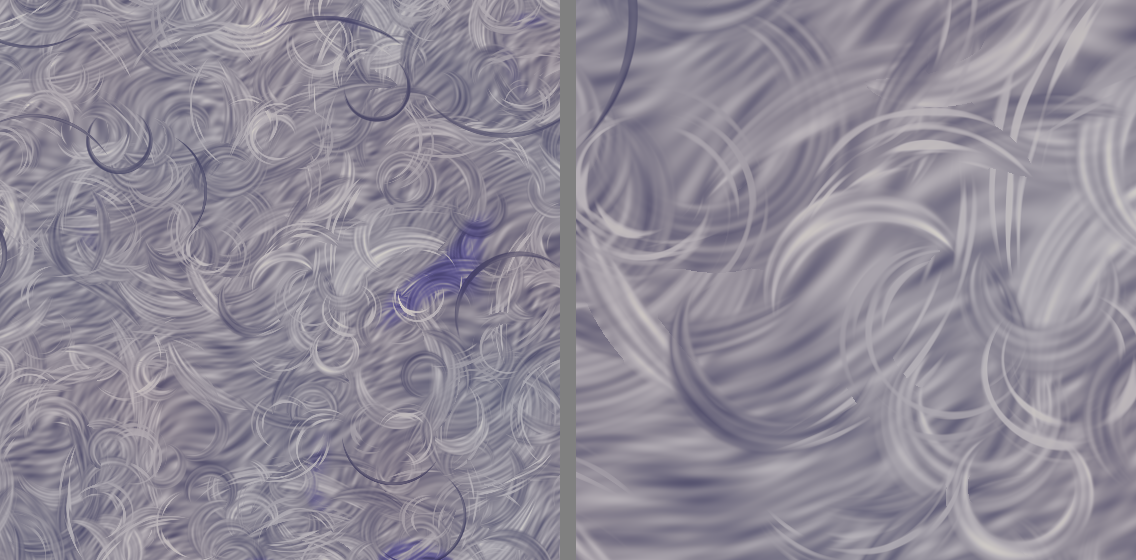
Left, the full canvas; right, a detail of the centre.
Write a three.js fragment shader that draws this texture.

```glsl
// Matted lilac-grey fur: a warped streaky undercoat under a few grids of curved,
// tapering tufts, each combed into fine hairs by gradient noise. All layers build
// up a single tone, which a colour ramp then turns into shadow, lilac and cream.

varying vec2 vUv;

const vec3 SHADOW = vec3(0.30, 0.29, 0.41);
const vec3 LILAC  = vec3(0.55, 0.53, 0.58);
const vec3 SILVER = vec3(0.71, 0.69, 0.715);
const vec3 CREAM  = vec3(0.84, 0.82, 0.79);
const vec3 VIOLET = vec3(0.37, 0.34, 0.60);

const int   LAYERS      = 7;      // four of tufts, two of wisps, one of dark strands
const float MID_TONE    = 0.55;   // average brightness of the fur
const float TONE_SPREAD = 0.25;   // brightness range between tufts
const float HAIR_DEPTH  = 0.32;   // contrast of hairs inside a tuft
const float HAIR_PITCH  = 0.0055; // spacing of hairs across a tuft
const float FLOW_LEAN   = 0.45;   // prevailing direction in radians
const float PI = 3.14159;

vec4 hash4(vec2 p) {
  vec4 q = fract(p.xyxy * vec4(0.1031, 0.1030, 0.0973, 0.1099));
  q += dot(q, q.wzxy + 33.33);
  return fract((q.xxyz + q.yzzw) * q.zywx);
}

float cornerSlope(vec2 cell, vec2 offset) {
  vec3 q = fract(cell.xyx * vec3(0.1031, 0.1030, 0.0973));
  q += dot(q, q.yzx + 33.33);
  return dot(fract((q.xx + q.yz) * q.zy) * 2.0 - 1.0, offset);
}

float gradientNoise(vec2 p) {
  vec2 i = floor(p), f = fract(p);
  vec2 u = f * f * (3.0 - 2.0 * f);
  vec2 e = vec2(1.0, 0.0);
  return mix(
    mix(cornerSlope(i, f), cornerSlope(i + e.xy, f - e.xy), u.x),
    mix(cornerSlope(i + e.yx, f - e.yx), cornerSlope(i + e.xx, f - e.xx), u.x), u.y);
}

// Lays one grid of curved tufts over the tone; loose is 1 for separate hairs.
float layTufts(float tone, vec2 uv, float cells, float width, float seed,
               float center, float spread, float chance, float loose) {
  vec2 shift = seed * vec2(0.37, 0.61);
  vec2 p = uv * cells + shift;
  vec2 home = floor(p);
  float topRank = 0.0, topCover = 0.0, topShade = center;
  vec2 comb = vec2(0.0);
  for (int n = 0; n < 9; n++) {
    float row = floor(float(n) / 3.0);
    vec2 cell = home + vec2(float(n) - 3.0 * row, row) - 1.0;
    vec4 h = hash4(cell + seed * 17.0);
    vec4 k = fract(h * 37.0 + h.yzwx * 11.0);
    vec2 toPoint = p - cell - h.xy;
    if (k.w > chance || dot(toPoint, toPoint) > 1.0) continue;

    // Arc through the anchor, following the flow of the coat
    vec2 place = (cell + h.xy - shift) / cells;
    float flow = sin(place.x * 9.0 + 4.0 * place.y) + sin(place.y * 11.0 - 5.0 * place.x + 2.0);
    float angle = FLOW_LEAN + 0.6 * flow + (h.z - 0.5) * 2.2;
    angle += PI * (floor(k.x * 2.0) + 0.5);
    vec2 outward = vec2(cos(angle), sin(angle));
    float radius = mix(0.28, 1.5, h.w * h.w);
    vec2 d = toPoint + radius * outward;
    float bend = atan(outward.x * d.y - outward.y * d.x, dot(outward, d));
    float along = bend * radius / mix(0.55, 0.85, k.y);
    float taper = mix(1.0, 0.35, min(along * along, 1.0));
    float halfWidth = width * mix(0.6, 1.2, fract(k.x * 2.0));
    float across = (length(d) - radius) / (halfWidth * cells * taper);

    // The tuft of highest rank lies on top
    float cover = max(0.0, 1.0 - abs(across)) * max(0.0, 1.0 - along * along);
    float rank = min(cover * 4.0, 1.0) * (0.5 + k.z);
    if (rank > topRank) {
      topRank = rank;
      topCover = cover;
      topShade = center + spread * (fract(k.z * 7.0) - 0.5) - 0.05 * across;
      comb = vec2(across * halfWidth / HAIR_PITCH, along * 2.0) + h.zw * 91.0;
    }
  }

  // Hairs run along the arc and fray at its edges
  float hair = gradientNoise(comb);
  float alpha = smoothstep(0.03, 0.4, topCover * (1.0 + 1.2 * hair));
  alpha *= mix(1.0, smoothstep(0.0, 0.25, hair), loose);
  return mix(tone, topShade + HAIR_DEPTH * hair * (1.0 - loose), alpha * 0.85);
}

vec3 furColor(float tone) {
  vec3 c = mix(SHADOW, LILAC, clamp((tone - 0.30) / 0.24, 0.0, 1.0));
  c = mix(c, SILVER, clamp((tone - 0.54) / 0.16, 0.0, 1.0));
  return mix(c, CREAM, clamp((tone - 0.70) / 0.13, 0.0, 1.0));
}

void main() {
  // Undercoat of two crossing sets of bent streaks
  vec2 warp = vec2(gradientNoise(vUv * 5.0), gradientNoise(vUv * 5.0 + 40.0));
  vec2 bent = vUv + 0.12 * warp;
  float tone = MID_TONE - 0.02;
  tone += 0.24 * gradientNoise(vec2(bent.x + 0.5 * bent.y, bent.y - 0.5 * bent.x) * vec2(18.0, 105.0));
  tone += 0.20 * gradientNoise(vec2(bent.x - bent.y, bent.y + bent.x) * vec2(75.0, 14.0) + 31.0);

  // Broad to narrow tufts, then pale wisps, then dark single strands
  for (int i = 0; i < LAYERS; i++) {
    float f = float(i);
    float cells = 4.2 + 1.3 * f, width = 0.15 / cells;
    float center = MID_TONE, spread = TONE_SPREAD, chance = 1.0, loose = 0.0;
    if (i > 3) { cells = f + 2.0; width = 0.02; center = 0.68; spread = 0.14; loose = 1.0; }
    if (i > 5) { cells = 5.0; width = 0.0055; center = 0.35; spread = 0.08; chance = 0.45; loose = 0.0; }
    tone = layTufts(tone, vUv, cells, width, f + 1.0, center, spread, chance, loose);
  }

  // Uneven light, and glossy violet patches where the coat parts
  tone += 0.09 * gradientNoise(vUv * 3.0 + 5.0);
  float parting = smoothstep(0.20, 0.42, gradientNoise(vUv * vec2(4.5, 6.5) + warp * 1.2 + 23.0));
  tone = mix(tone, 0.51 + (tone - MID_TONE) * 1.5, parting);
  vec3 color = furColor(tone) + vec3(0.02, -0.006, -0.014) * warp.x;
  color = mix(color, VIOLET * (0.45 + 1.2 * tone), 0.75 * parting * smoothstep(0.64, 0.42, tone));
  gl_FragColor = vec4(color, 1.0);
}
```
